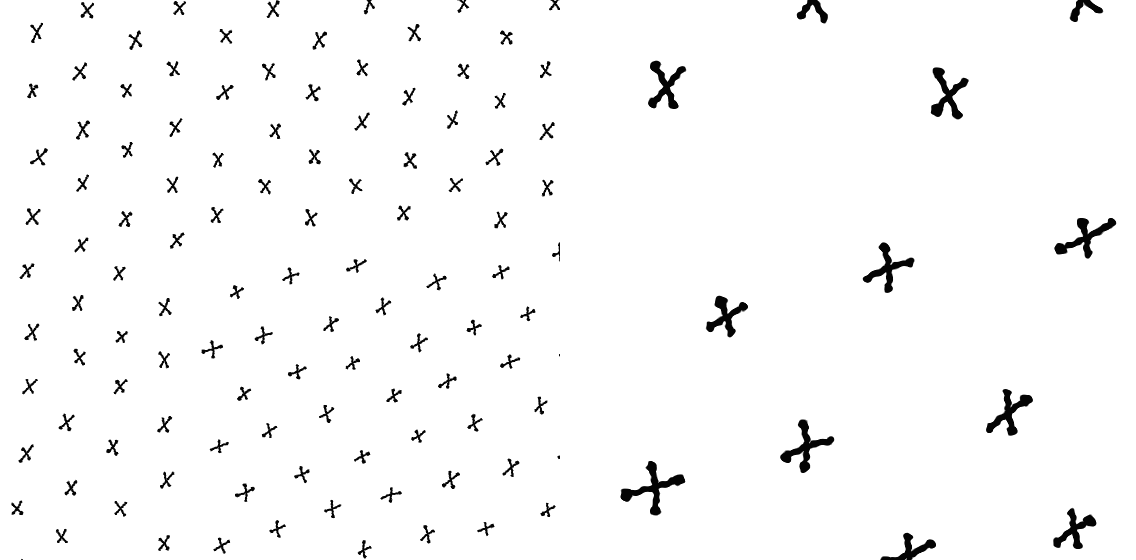
Left, the full canvas; right, a detail of the centre.
Write a Shadertoy shader that draws this pattern.

```glsl
#define PAPER vec3(1.0)
#define INK vec3(0.015)
#define JITTER 0.022
#define HALF_LENGTH 0.0132
#define HALF_WIDTH 0.0019
#define KNOB 0.0032
#define BEND 0.0022
#define WOBBLE 0.0003
#define TILT -0.40

// Four random values for a lattice cell
vec4 hash4(vec2 cell) {
    vec4 q = fract(cell.xyxy * vec4(0.1031, 0.1030, 0.0973, 0.1099) + 0.37);
    q += dot(q, q.wzxy + 33.33);
    return fract((q.xxyz + q.yzzw) * q.zywx);
}

// Slightly bent pen stroke with a round knob at each end
float strokeDistance(vec2 p, float angle, float halfLength, vec4 rnd) {
    float c = cos(angle), s = sin(angle);
    vec2 q = vec2(c * p.x + s * p.y, c * p.y - s * p.x);
    float along = clamp(q.x / halfLength, -1.0, 1.0);
    q.y += BEND * (rnd.x - 0.5) * (2.0 * along * along - 1.0);
    q.y += BEND * 0.5 * (rnd.y - 0.5);
    float width = HALF_WIDTH * (1.0 + 0.2 * along * (rnd.z - 0.5));
    float line = length(vec2(max(abs(q.x) - halfLength, 0.0), q.y)) - width;

    vec2 knobs = KNOB * mix(vec2(0.65), vec2(1.2), rnd.zw);
    float knobOffset = BEND * (rnd.x - 0.5) + BEND * 0.5 * (rnd.y - 0.5);
    q.y -= 0.2 * knobOffset;
    float left = length(q + vec2(halfLength, 0.0)) - knobs.x;
    float right = length(q - vec2(halfLength, 0.0)) - knobs.y;
    return min(line, min(left, right));
}

// Two crossing strokes, the rising one usually longer
float crossDistance(vec2 p, float turn, vec2 cell) {
    vec4 a = hash4(cell + 17.0);
    vec4 b = hash4(cell + 41.0);
    vec4 c = hash4(cell + 73.0);
    turn += 0.35 * (c.x - 0.5);
    float rising = HALF_LENGTH * mix(0.80, 1.30, c.y);
    float falling = HALF_LENGTH * mix(0.68, 1.05, c.z);
    vec2 slip = 0.003 * (a.wx - 0.5);
    float d = strokeDistance(p, 0.92 + turn + 0.2 * (a.y - 0.5), rising, a);
    float e = strokeDistance(p - slip, 2.15 + turn + 0.25 * (c.w - 0.5), falling, b);
    return min(d, e);
}

// Positive inside the tilted lower right block
float blockSide(vec2 p) {
    return min(p.x - 0.32 - 0.07 * p.y, 0.531 + 0.07 * p.x - p.y);
}

// Jittered lattice of crosses, kept on one side of the block border
float latticeDistance(vec2 p, mat2 basis, vec2 origin, bool tilted) {
    vec2 base = floor(inverse(basis) * (p - origin) + 0.5);
    float d = 1.0;
    for (int j = -1; j <= 1; j++) {
        for (int i = -1; i <= 1; i++) {
            vec2 cell = base + vec2(i, j);
            float stagger = tilted ? 0.0 : 0.5 * mod(cell.x, 2.0);
            vec2 centre = origin + basis * (cell + vec2(0.0, stagger));
            float side = blockSide(centre);
            bool kept = tilted ? side > 0.02 : side < 0.0 && centre.x > 0.025;
            if (!kept) continue;
            vec2 id = cell + (tilted ? 190.0 : 60.0);
            centre += JITTER * (hash4(id).xy - 0.5);
            d = min(d, crossDistance(p - centre, tilted ? TILT : 0.0, id));
        }
    }
    return d;
}

void mainImage(out vec4 fragColor, in vec2 fragCoord) {
    float pixel = 1.0 / min(iResolution.x, iResolution.y);
    vec2 p = fragCoord * pixel;

    // Upright staggered columns and the slanted rows
    mat2 columns = mat2(0.083, 0.0, 0.004, 0.106);
    mat2 rows = mat2(0.104, 0.029, 0.047, 0.102);
    float d = latticeDistance(p, columns, vec2(0.072, 0.935), false);
    d = min(d, latticeDistance(p, rows, vec2(0.590, 0.2565), true));

    // Rough ink edge from layered sines
    d += WOBBLE * (sin(p.x * 910.0 + 2.0 * sin(p.y * 530.0)) + sin(p.y * 1130.0 + p.x * 370.0));

    float ink = clamp(0.5 - d / pixel, 0.0, 1.0);
    fragColor = vec4(mix(PAPER, INK, ink), 1.0);
}
```
